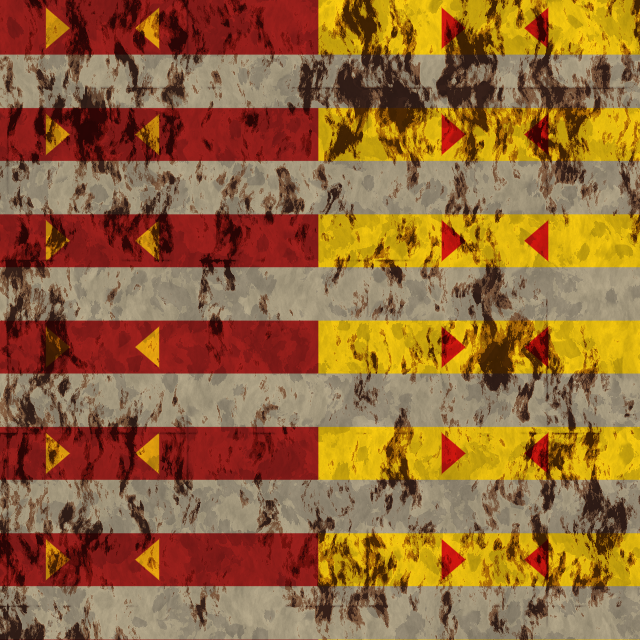
This pattern is drawn by a Shadertoy shader. Its source:

```glsl
// Weathered concrete wall with six painted bands, each half red and half yellow,
// carrying a pair of inward-pointing triangles. Bands and triangles are distance
// functions; rust, soot and damp are multiplied on from layered cellular noise.

const float BAND_PERIOD = 0.1661;     // band layout, measured from the top
const float BAND_CENTRE = 0.0440;
const float BAND_HALF   = 0.0413;
const float SPLIT_X     = 0.4974;
const vec2  PAIR_X      = vec2(0.1602, 0.7734);  // pair centres, left and right
const vec2  PAIR_REACH  = vec2(0.0885, 0.0833);  // pair centre to triangle base
const vec2  TRI_SIZE    = vec2(0.0375, 0.0322);  // depth, half height

const vec3 CONCRETE   = vec3(0.665, 0.615, 0.505);
const vec3 RED        = vec3(0.590, 0.120, 0.105);
const vec3 YELLOW     = vec3(0.920, 0.750, 0.060);
const vec3 TRI_ORANGE = vec3(0.880, 0.620, 0.060);
const vec3 TRI_RED    = vec3(0.800, 0.090, 0.060);

const vec3 DAMP_TINT = vec3(0.80, 0.80, 0.83);
const vec3 RUST_TINT = vec3(0.70, 0.53, 0.44);
const vec3 SOOT_TINT = vec3(0.42, 0.36, 0.40);

const vec2 SEAM_PERIOD = vec2(0.281, 0.270);
const vec2 SEAM_START  = vec2(0.012, 0.137);

vec3 hash3(vec2 p) {
    vec3 k = vec3(dot(p, vec2(127.1, 311.7)), dot(p, vec2(269.5, 183.3)), dot(p, vec2(419.2, 371.9)));
    return fract(sin(k) * 43758.5);
}

// x: smooth blend of random cell values, y: distance to the nearest cell point
vec2 cells(vec2 p) {
    vec2 id = floor(p), f = fract(p);
    float sum = 0.0, weight = 0.0, nearest = 4.0;
    for (int j = -1; j <= 1; j++)
    for (int i = -1; i <= 1; i++) {
        vec2 g = vec2(i, j);
        vec3 h = hash3(id + g);
        vec2 r = g + h.xy - f;
        float d2 = dot(r, r), w = exp(-9.0 * d2);
        sum += w * h.z;
        weight += w;
        nearest = min(nearest, d2);
    }
    return vec2(sum / weight, sqrt(nearest));
}

// Layered cell noise, centred on zero
float layers(vec2 p) {
    float sum = 0.0, amp = 0.43;
    for (int i = 0; i < 5; i++) {
        sum += amp * (cells(p).x - 0.5);
        p = p * 2.03 + vec2(17.3, 9.1);
        amp *= 0.6;
    }
    return sum;
}

float bump(float x, float centre, float width) {
    float t = (x - centre) / width;
    return exp(-t * t);
}

float cover(float d, float aa) { return smoothstep(aa, -aa, d); }

vec3 paint(vec2 p, float aa) {
    // the first band runs off the top edge
    float y = max(p.y, 0.006) - BAND_CENTRE;
    y = abs(y - BAND_PERIOD * floor(y / BAND_PERIOD + 0.5));
    float right = cover(SPLIT_X - p.x, aa);
    bool isRight = p.x > SPLIT_X;
    float centre = isRight ? PAIR_X.y : PAIR_X.x;
    float reach  = isRight ? PAIR_REACH.y : PAIR_REACH.x;

    // mirrored triangle, measured from its base towards the pair centre
    vec2 q = vec2(reach - abs(p.x - centre), y);
    float slope = (q.x / TRI_SIZE.x + q.y / TRI_SIZE.y - 1.0)
                * TRI_SIZE.x * TRI_SIZE.y / length(TRI_SIZE);
    float tri = cover(max(-q.x, slope), aa);

    vec3 band = mix(mix(RED, YELLOW, right), mix(TRI_ORANGE, TRI_RED, right), tri);
    return mix(CONCRETE, band, cover(y - BAND_HALF, aa));
}

vec3 weather(vec3 col, vec2 p) {
    vec2 w = p + 0.004 * sin(p.yx * vec2(61.0, 47.0) + 2.0 * sin(p * 23.0));
    float broad  = layers(w * vec2(6.0, 5.0));
    float streak = layers(w * vec2(30.0, 8.0) + 31.0);
    float fine   = layers(w * vec2(75.0, 42.0) + 57.0);
    float patchy = layers(w * 17.0 + 83.0);

    // damp patches and round spots with ragged edges
    float damp = smoothstep(0.03, 0.10, patchy + 0.35 * fine + 0.3 * broad);
    vec2 spot = cells(w * 34.0 + 5.0);
    float spots = smoothstep(0.06, -0.04, spot.y + 0.8 * fine - 0.38)
                * smoothstep(0.55, 0.68, spot.x);
    col *= mix(vec3(1.0), DAMP_TINT, 0.75 * max(damp, spots));

    // panel seams: thin broken lines, with grime hanging from the level ones
    vec2 s = mod(p - SEAM_START, SEAM_PERIOD);
    vec2 gap = min(s, SEAM_PERIOD - s);
    vec2 lines = exp(-pow(gap / 0.0018, vec2(2.0)));
    float seam = max(lines.x, lines.y) * smoothstep(-0.08, 0.12, broad + streak);
    float drips = exp(-s.y / 0.035) * smoothstep(-0.03, 0.16, broad + 0.4 * streak);

    // heavier wear in two columns and in two wide bands
    float columns = 0.15 * bump(p.x, 0.11, 0.055) + 0.11 * bump(p.x, 0.73, 0.10);
    float bands = 0.05 * cos(6.2832 * (p.y - 0.22) / 0.57);
    float wear = 0.85 * broad + 1.1 * streak + 1.25 * fine
               + columns + bands + 0.20 * drips + 0.12 * seam;

    float rust = smoothstep(0.06, 0.30, wear);
    float soot = smoothstep(0.25, 0.47, wear + 0.3 * patchy);
    col *= mix(vec3(1.0), RUST_TINT, rust);
    col *= mix(vec3(1.0), SOOT_TINT, max(soot, 0.35 * seam));
    return col * (1.0 + 0.30 * fine + 0.18 * broad);
}

void mainImage(out vec4 fragColor, in vec2 fragCoord) {
    vec2 p = fragCoord / iResolution.xy;
    p.y = 1.0 - p.y;
    float aa = 0.75 / min(iResolution.x, iResolution.y);
    fragColor = vec4(clamp(weather(paint(p, aa), p), 0.0, 1.0), 1.0);
}
```
